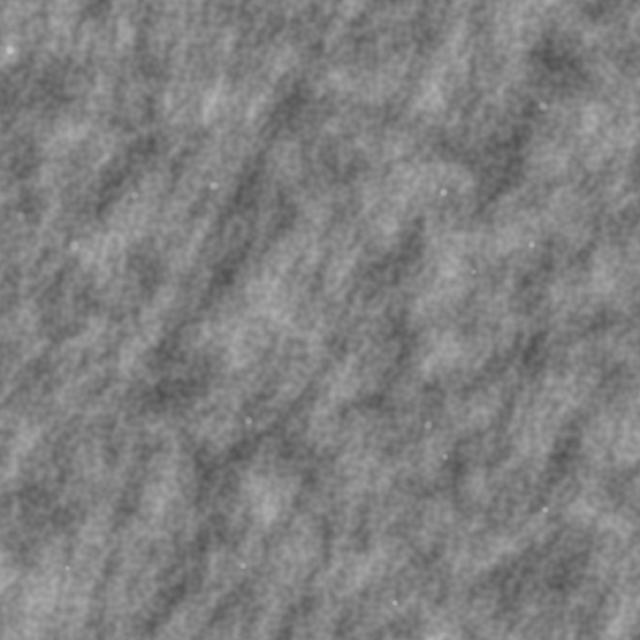
This texture is drawn by a WebGL 1 fragment shader. Its source:

```glsl
precision highp float;
// Mottled grey surface with soft blotches drawn out along a steep diagonal.
// Stretched octaves of gradient noise form the blotches; fine round grain
// and a few pale specks lie on top.

uniform vec2 u_resolution;

#define MEAN_GREY 0.503
#define LEAN_ANGLE 1.08     // direction of the streaks, in radians
#define STRETCH 1.8         // length of a blotch over its width
#define CLOUD_AMOUNT 0.065
#define BLOTCH_AMOUNT 0.150
#define BLOTCH_SCALE 13.0   // noise cells across the canvas
#define GRAIN_AMOUNT 0.085
#define GRAIN_SCALE 84.0
#define SPECK_AMOUNT 0.13
#define SPECK_SCALE 22.0
#define SPECK_SHARE 0.035   // share of cells that hold a speck

vec2 hash2(vec2 cell) {
  vec3 h = fract(cell.xyx * vec3(0.1031, 0.1030, 0.0973));
  h += dot(h, h.yzx + 33.33);
  return fract((h.xx + h.yz) * h.zy);
}

vec2 gradientAt(vec2 cell) {
  float angle = 6.28319 * hash2(cell).x;
  return vec2(cos(angle), sin(angle));
}

float gradientNoise(vec2 p) {
  vec2 cell = floor(p);
  vec2 f = p - cell;
  vec2 fade = f * f * f * (f * (f * 6.0 - 15.0) + 10.0);
  vec2 right = vec2(1.0, 0.0);
  vec2 up = vec2(0.0, 1.0);
  float a = dot(gradientAt(cell), f);
  float b = dot(gradientAt(cell + right), f - right);
  float c = dot(gradientAt(cell + up), f - up);
  float d = dot(gradientAt(cell + 1.0), f - 1.0);
  return mix(mix(a, b, fade.x), mix(c, d, fade.x), fade.y);
}

// Coordinates across and along the streaks, shortened along them.
vec2 streakSpace(vec2 p) {
  vec2 along = vec2(cos(LEAN_ANGLE), sin(LEAN_ANGLE));
  vec2 across = vec2(along.y, -along.x);
  return vec2(dot(p, across), dot(p, along) / STRETCH);
}

// Three octaves, each finer and weaker than the last.
float blotches(vec2 p) {
  float sum = 0.0;
  float weight = 1.0;
  for (int octave = 0; octave < 3; octave++) {
    sum += weight * gradientNoise(p);
    p = p * 2.03 + vec2(17.3, 41.7);
    weight *= 0.78;
  }
  return sum;
}

// Small soft dots of uneven size in a few random cells.
float specks(vec2 p) {
  vec2 cell = floor(p);
  vec2 place = 0.25 + 0.5 * hash2(cell + 71.0);
  vec2 pick = hash2(cell + 139.0);
  float radius = mix(0.12, 0.25, pick.y);
  float dotShape = 1.0 - smoothstep(0.2 * radius, radius, length(p - cell - place));
  return dotShape * step(pick.x, SPECK_SHARE);
}

void main() {
  vec2 uv = gl_FragCoord.xy / u_resolution;

  // Gentle warp so the streaks do not run quite parallel
  vec2 warp = vec2(gradientNoise(uv * 4.0 + 5.2), gradientNoise(uv * 4.0 + 29.6));
  vec2 streak = streakSpace(uv + 0.04 * warp);

  float grey = MEAN_GREY;
  grey += CLOUD_AMOUNT * gradientNoise(streak * 5.0 + 63.4);
  grey += BLOTCH_AMOUNT * blotches(streak * BLOTCH_SCALE + 100.0);
  grey += GRAIN_AMOUNT * gradientNoise(uv * GRAIN_SCALE + 7.5);
  grey += SPECK_AMOUNT * specks(uv * SPECK_SCALE);

  gl_FragColor = vec4(vec3(grey), 1.0);
}
```
